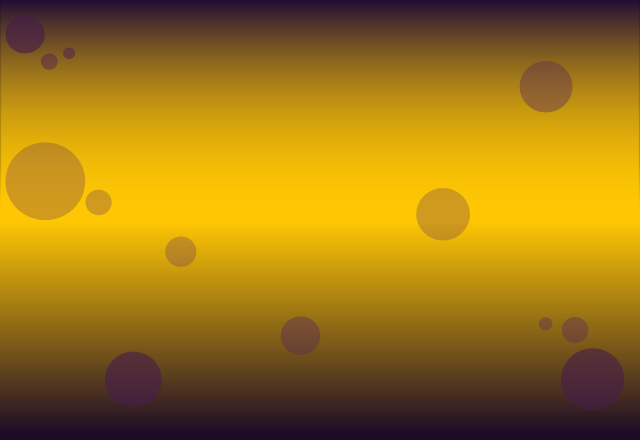
This background is drawn by a WebGL 2 fragment shader. Its source:

```glsl
#version 300 es
precision highp float;
// Golden horizontal glow fading to dark violet, with translucent plum discs.
uniform vec2 u_resolution;
out vec4 fragColor;

// Disc centres (xy) and radii (z), in units of the canvas height.
const vec3 DISCS[13] = vec3[13](
  vec3(0.057, 0.922, 0.0445), vec3(0.112, 0.860, 0.019),
  vec3(0.157, 0.879, 0.0135), vec3(0.103, 0.588, 0.0905),
  vec3(0.224, 0.540, 0.0297), vec3(0.411, 0.428, 0.0354),
  vec3(0.303, 0.138, 0.0644), vec3(0.683, 0.237, 0.0449),
  vec3(1.007, 0.513, 0.061),  vec3(1.241, 0.803, 0.060),
  vec3(1.240, 0.264, 0.0155), vec3(1.307, 0.250, 0.0303),
  vec3(1.347, 0.138, 0.072));

// Linear rise from the floor to the bright band, eased fall to the top.
vec3 glow(float y) {
  vec3 gold = vec3(1.0, 0.78, 0.012);
  float fall = clamp((y - 0.498) / 0.502, 0.0, 1.0);
  float rise = clamp((y - 0.012) / 0.486, 0.0, 1.0);
  vec3 upper = mix(gold, vec3(0.13, 0.05, 0.21), fall * fall);
  vec3 lower = mix(vec3(0.11, 0.04, 0.155), gold, rise);
  return y > 0.498 ? upper : lower;
}

// Coverage of a slightly flattened disc.
float discMask(vec2 p, vec3 disc, float pixel) {
  float d = length((p - disc.xy) * vec2(1.0, 1.025)) - disc.z;
  return 1.0 - smoothstep(-0.6 * pixel, 0.6 * pixel, d);
}

void main() {
  vec2 uv = gl_FragCoord.xy / u_resolution;
  vec2 p = uv * vec2(16.0 / 11.0, 1.0);
  float pixel = 1.0 / u_resolution.y;
  vec3 color = glow(p.y);

  // Faint shade along the upper side borders.
  float side = min(uv.x, 1.0 - uv.x);
  color *= 1.0 - 0.2 * (1.0 - smoothstep(0.0, 0.003, side)) * smoothstep(0.51, 0.65, uv.y);

  // Discs grow denser and darker away from the bright band.
  for (int i = 0; i < 13; i++) {
    float depth = min(pow(abs(DISCS[i].y - 0.527) / 0.398, 3.0), 1.0);
    vec3 plum = mix(vec3(0.40, 0.20, 0.36), vec3(0.27, 0.11, 0.28), depth);
    color = mix(color, plum, discMask(p, DISCS[i], pixel) * mix(0.3, 0.65, depth));
  }
  fragColor = vec4(color, 1.0);
}
```
